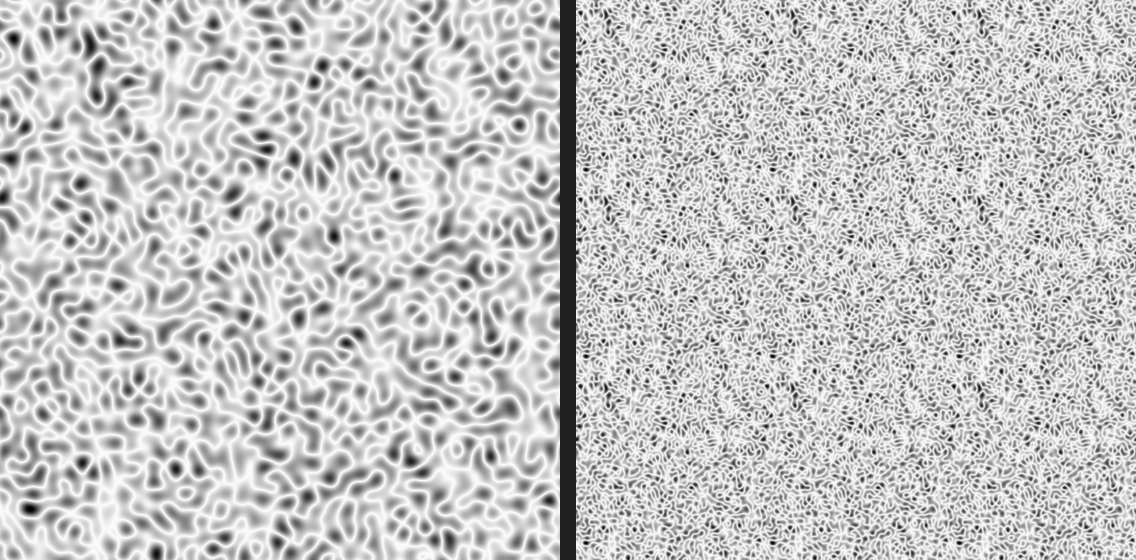
Left: one tile. Right: repeated 3 by 3.
A WebGL 1 fragment shader for this texture:

```glsl
precision highp float;

uniform vec2 u_resolution;

const float TAU = 6.28319;
const int WAVES = 80;

float hash(float n) {
  return fract(sin(n * 12.9898 + 4.137) * 4375.85);
}

// Random field of unit variance; whole-number wave vectors make it tile.
float waveField(vec2 uv) {
  float sum = 0.0;
  for (int i = 0; i < WAVES; i++) {
    float id = float(i);
    float angle = id * 2.39996;
    float frequency = mix(9.0, 31.0, hash(id));
    vec2 wave = floor(frequency * vec2(cos(angle), sin(angle)) + 0.5);
    sum += cos(TAU * (fract(dot(wave, uv)) + hash(id + 101.0)));
  }
  return sum / sqrt(0.5 * float(WAVES));
}

void main() {
  vec2 uv = gl_FragCoord.xy / u_resolution;

  // Fold the field so its zero crossings become soft white ridges.
  float field = 0.275 * waveField(uv);
  float depth = sqrt(field * field + 0.0002);

  gl_FragColor = vec4(vec3(clamp(1.0 - depth, 0.0, 1.0)), 1.0);
}
```
